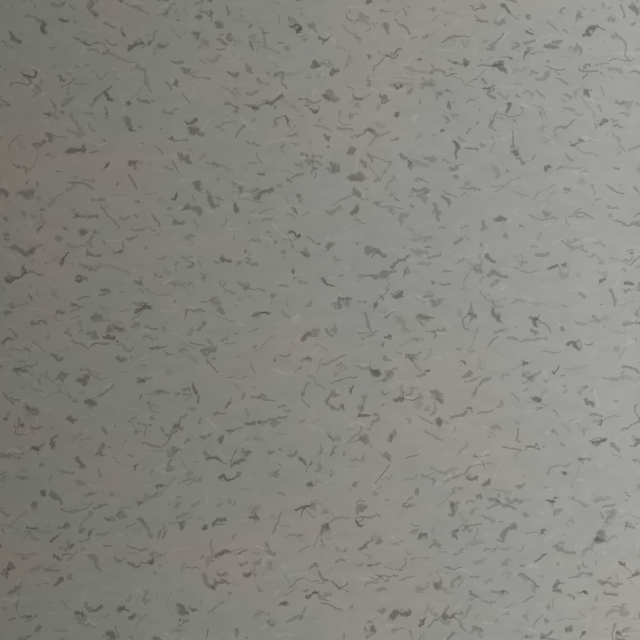
Write a Shadertoy shader that draws this texture.

```glsl
// Speckled grey stone floor under light that grows from left to right.
// Layers of scattered, warped line segments form dark flecks, hairlines and
// pale scratches over a base of soft, horizontally stretched value noise.

const vec3 SHADE_GREY = vec3(0.438, 0.436, 0.412);
const vec3 LIGHT_GREY = vec3(0.630, 0.634, 0.618);
const vec3 WARM_TINT  = vec3(0.016, -0.001, -0.008);
const vec3 FLECK_TONE = vec3(0.96, 1.0, 1.03);

// Integer hash: three random values in 0..1 for a lattice point and a seed
vec3 hash3(vec2 cell, int seed) {
    uvec3 v = uvec3(ivec3(ivec2(cell), seed) + 4096);
    v = v * 1664525u + 1013904223u;
    v.x += v.y * v.z; v.y += v.z * v.x; v.z += v.x * v.y;
    v ^= v >> 16u;
    v.x += v.y * v.z; v.y += v.z * v.x; v.z += v.x * v.y;
    return vec3(v >> 8u) / 16777216.0;
}

float valueNoise(vec2 p, int seed) {
    vec2 i = floor(p), f = fract(p);
    f = f * f * (3.0 - 2.0 * f);
    float low  = mix(hash3(i, seed).x, hash3(i + vec2(1, 0), seed).x, f.x);
    float high = mix(hash3(i + vec2(0, 1), seed).x, hash3(i + vec2(1, 1), seed).x, f.x);
    return mix(low, high, f.y);
}

float fbm(vec2 p, int seed) {
    float sum = 0.0, amp = 0.5;
    for (int k = 0; k < 4; k++) {
        sum += amp * valueNoise(p, seed + k);
        p = p * 2.03 + 7.3;
        amp *= 0.5;
    }
    return sum / 0.9375;
}

// Ragged displacement that breaks up straight edges
vec2 warp(vec2 p, float freq, float amount, int seed) {
    vec2 n = vec2(fbm(p * freq, seed), fbm(p * freq, seed + 9));
    return p + amount * (n - 0.5);
}

float segmentDistance(vec2 p, vec2 dir, float halfLength) {
    float along = clamp(dot(p, dir), -halfLength, halfLength);
    return length(p - dir * along);
}

// One soft random fleck per grid cell; lengths and widths in cell units
float fleckLayer(vec2 p, float grid, vec2 lengths, float width, float share, int seed) {
    vec2 q = p * grid, home = floor(q);
    float cover = 0.0;
    for (int y = -1; y <= 1; y++)
    for (int x = -1; x <= 1; x++) {
        vec2 cell = home + vec2(x, y);
        vec3 place = hash3(cell, seed), form = hash3(cell, seed + 1);
        float density = share * mix(0.45, 1.55, valueNoise(cell / grid * 8.0, seed + 2));
        float swing = 2.0 * form.x - 1.0;
        float angle = mix(0.25, -0.25, cell.y / grid) + 1.3 * swing * abs(swing);
        vec2 dir = vec2(cos(angle), sin(angle));
        float halfLength = mix(lengths.x, lengths.y, form.y * form.y);
        float d = segmentDistance(q - cell - place.xy, dir, halfLength);
        float w = width * mix(0.65, 1.25, form.z);
        float strength = mix(0.3, 1.0, fract(form.z * 7.0 + form.x));
        float fleck = strength * (1.0 - smoothstep(0.15 * w, w, d));
        cover = max(cover, fleck * step(place.z, density));
    }
    return cover;
}

// Lighting gradient with broad tonal clouds and warm patches
vec3 baseStone(vec2 uv, vec2 p) {
    float light = uv.x + 0.10 * (fbm(p * 2.5, 20) - 0.5);
    light += 0.05 * uv.x * (1.0 - 2.0 * abs(uv.y - 0.55));
    vec3 color = mix(SHADE_GREY, LIGHT_GREY, clamp(light, 0.0, 1.0));
    float warm = smoothstep(0.45, 0.75, fbm(p * vec2(5.0, 7.0), 30));
    return color + WARM_TINT * warm;
}

// Faint streaks and fine mottling
float grain(vec2 p) {
    float streaks = fbm(p * vec2(22.0, 60.0), 40) - 0.5;
    float mottle = fbm(p * vec2(70.0, 110.0), 50) - 0.5;
    return 0.040 * streaks + 0.045 * mottle;
}

void mainImage(out vec4 fragColor, in vec2 fragCoord) {
    vec2 uv = fragCoord / iResolution.xy;
    vec2 p = fragCoord / iResolution.y;
    vec2 ragged = warp(p, 75.0, 0.022, 60);
    vec2 wavy = warp(p, 45.0, 0.020, 80);

    float blots  = fleckLayer(ragged, 31.0, vec2(0.06, 0.32), 0.19, 0.46, 100);
    float specks = fleckLayer(ragged, 47.0, vec2(0.05, 0.35), 0.19, 0.40, 110);
    float hairs  = fleckLayer(wavy, 27.0, vec2(0.20, 0.55), 0.085, 0.60, 120);
    float pale   = fleckLayer(wavy, 30.0, vec2(0.10, 0.45), 0.090, 0.45, 130);

    float dark = 1.0 - (1.0 - 0.29 * blots) * (1.0 - 0.17 * specks) * (1.0 - 0.17 * hairs);
    vec3 color = baseStone(uv, p) * (1.0 + grain(p));
    color *= 1.0 - dark * FLECK_TONE;
    color += 0.035 * pale * (1.0 - 2.0 * dark);
    fragColor = vec4(color, 1.0);
}
```
